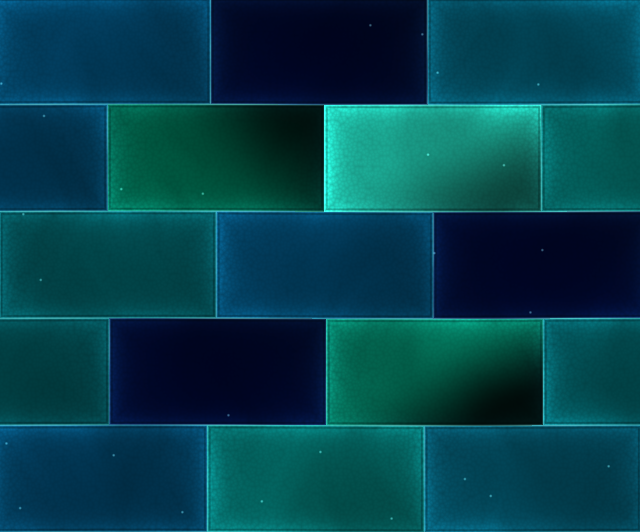
Give the GLSL for this texture, as a Shadertoy shader.

```glsl
const vec2 TILE = vec2(0.339, 0.201);      // tile pitch as a share of the canvas
const float TOP_OFFSET = 0.0045;           // part of the top row that is cut off
const float JOINT_HALF = 0.0012;           // half width of the joint
const float RIM_WIDTH = 0.016;             // reach of the thin glaze at the edges
const float RIM_GAIN = 0.45;
const float CLOUD_GAIN = 0.17;
const float GRAIN_SCALE = 150.0;
const float GRAIN_GAIN = 0.13;
const float SPECK_SCALE = 11.0;
const float SPECK_RADIUS = 0.022;
const vec3 JOINT_COLOR = vec3(0.30, 0.60, 0.60);
const vec3 RIM_TINT = vec3(0.015, 0.075, 0.095);

// First vertical joint of each row, from the top
const float FIRST_JOINT[5] = float[5](0.329, 0.168, 0.338, 0.171, 0.324);

// Glazes: blue, navy, teal, green, turquoise, deep teal, light green, sea green
const vec3 GLAZE[8] = vec3[8](
    vec3(0.005, 0.205, 0.315), vec3(0.000, 0.018, 0.135),
    vec3(0.008, 0.250, 0.315), vec3(0.000, 0.295, 0.215),
    vec3(0.100, 0.610, 0.530), vec3(0.005, 0.255, 0.270),
    vec3(0.010, 0.400, 0.310), vec3(0.010, 0.330, 0.315));

// Corner where each glaze pools (x, y) and how much it darkens there
const vec3 POOL[8] = vec3[8](
    vec3(0.6, -0.6, 0.18), vec3(0.3, 0.4, 0.45), vec3(0.8, -0.2, 0.12),
    vec3(1.0, 0.45, 0.85), vec3(0.85, -0.75, 0.62), vec3(0.7, -0.4, 0.22),
    vec3(0.85, -0.8, 0.92), vec3(0.5, -0.7, 0.20));

// Glaze of each tile, row by row from the top
const int LAYOUT[20] = int[20](
    0, 1, 2, 2,
    0, 3, 4, 7,
    5, 0, 1, 1,
    5, 1, 6, 5,
    0, 7, 2, 2);

float hash(vec2 p) {
    vec3 q = fract(vec3(p.xyx) * 0.1031);
    q += dot(q, q.yzx + 33.33);
    return fract((q.x + q.y) * q.z);
}

// Cellular noise: distance to the nearest point, and its random id
vec2 cellular(vec2 p) {
    vec2 base = floor(p), nearest = vec2(9.0, 0.0);
    for (int y = -1; y <= 1; y++)
    for (int x = -1; x <= 1; x++) {
        vec2 c = base + vec2(x, y);
        vec2 site = c + vec2(hash(c + 3.1), hash(c + 17.7));
        float d = distance(p, site);
        if (d < nearest.x) nearest = vec2(d, hash(c + 41.3));
    }
    return nearest;
}

// Layered, warped sines in about -1..1
float clouds(vec2 p) {
    float sum = 0.0, gain = 0.5;
    for (int i = 0; i < 4; i++) {
        p += 0.6 * sin(p.yx * 1.3 + float(i) * 2.1);
        sum += gain * sin(p.x) * cos(p.y * 0.8);
        p = mat2(1.5, 1.0, -1.0, 1.5) * p;
        gain *= 0.55;
    }
    return sum;
}

void mainImage(out vec4 fragColor, in vec2 fragCoord) {
    vec2 uv = fragCoord / iResolution.xy;
    float aspect = iResolution.x / iResolution.y;
    float pixel = 1.0 / iResolution.y;
    vec2 p = vec2(uv.x * aspect, uv.y);

    // Running bond, with slightly uneven joints
    float down = 1.0 - uv.y + TOP_OFFSET + 0.0007 * sin(uv.x * 7.0);
    int row = clamp(int(floor(down / TILE.y)), 0, 4);
    float across = (uv.x - FIRST_JOINT[row]) / TILE.x + 1.0;
    int column = clamp(int(floor(across)), 0, 3);
    vec2 local = vec2(across - float(column), 1.0 - down / TILE.y + float(row));
    vec2 id = vec2(column, row);
    float seed = hash(id + 5.3);

    vec2 toEdge = min(local, 1.0 - local) * TILE * vec2(aspect, 1.0);
    float edge = max(min(toEdge.x, toEdge.y), 0.0);
    vec2 centered = local * 2.0 - 1.0;

    // Glaze colour, darker where it pooled
    int kind = LAYOUT[row * 4 + column];
    vec3 pool = POOL[kind];
    float cloud = clouds(p * vec2(13.0, 9.0) + seed * 40.0);
    float depth = smoothstep(-0.35, 1.25, dot(centered, pool.xy) + 0.2 * cloud);
    vec3 color = GLAZE[kind] * (0.94 + 0.14 * seed);
    color *= 1.0 - pool.z * depth;
    color *= 1.08 + CLOUD_GAIN * cloud - 0.12 * (1.0 - dot(centered, centered) * 0.5);

    // Thin, mottled glaze along the rim and a soft sheen further in
    float grain = cellular(p * GRAIN_SCALE).x - 0.5;
    float rim = exp(-edge / RIM_WIDTH) * (0.8 + 0.4 * cloud);
    float sheen = exp(-toEdge.x / 0.05) * (1.0 - 0.6 * depth);
    color += (color * RIM_GAIN + RIM_TINT) * rim * (1.0 - 0.55 * pool.z * depth);
    color += RIM_TINT * 0.5 * sheen;
    color *= 1.0 - GRAIN_GAIN * grain * (0.6 + rim + sheen);

    // Shadow line just inside the joint
    color *= 1.0 - 0.30 * exp(-pow((edge - 0.0045) / 0.002, 2.0));

    // Sparse pinholes
    vec2 speck = cellular(p * SPECK_SCALE);
    float soft = pixel * SPECK_SCALE;
    float dot0 = 1.0 - smoothstep(SPECK_RADIUS - soft, SPECK_RADIUS + soft, speck.x);
    color += vec3(0.22, 0.36, 0.36) * dot0 * step(0.84, speck.y);

    // Pale joints, fainter on the verticals
    vec2 line = 1.0 - smoothstep(vec2(JOINT_HALF - pixel), vec2(JOINT_HALF + pixel), toEdge);
    float wear = 0.85 + 0.2 * sin(p.x * 19.0 + 2.0 * sin(p.y * 31.0));
    float joint = max(line.x * 0.75, line.y) * wear;
    color = mix(color, JOINT_COLOR + 0.35 * color, clamp(joint, 0.0, 1.0));

    fragColor = vec4(clamp(color, 0.0, 1.0), 1.0);
}
```
